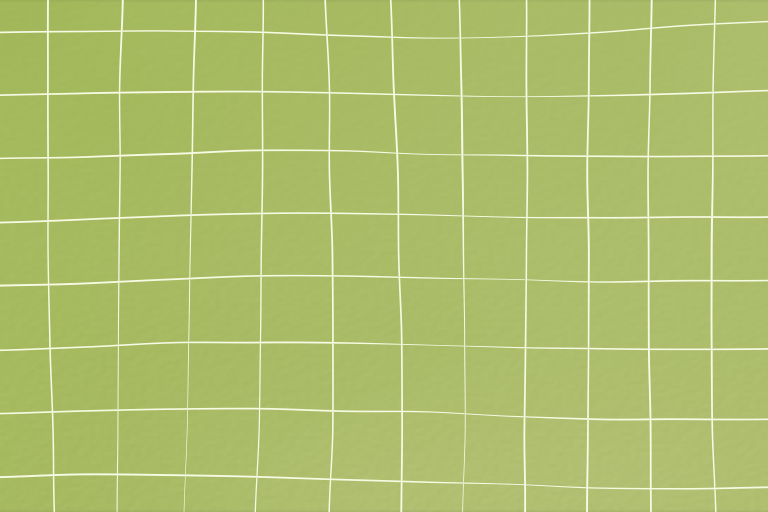
A WebGL 2 fragment shader for this pattern:

```glsl
#version 300 es
precision highp float;
// A hand-drawn, gently warped grid of pale lines on grainy green paper.
// Eleven upright and eight level strokes are bent by smooth curves and noise;
// their width swells and thins along the way, over a soft diagonal gradient.
uniform vec2 u_resolution;
out vec4 fragColor;

const float PI = 3.14159265;
const int COLUMNS = 11;
const int ROWS = 8;
const vec3 GREEN_DEEP = vec3(0.638, 0.720, 0.352);
const vec3 GREEN_SOFT = vec3(0.675, 0.740, 0.418);
const vec3 LINE_CREAM = vec3(0.965, 0.980, 0.890);

float hash(vec2 p) {
  vec3 q = fract(vec3(p.xyx) * 0.1031);
  q += dot(q, q.yzx + 33.33);
  return fract((q.x + q.y) * q.z);
}

float noise(vec2 p) {
  vec2 cell = floor(p), f = fract(p);
  f = f * f * (3.0 - 2.0 * f);
  return mix(mix(hash(cell), hash(cell + vec2(1, 0)), f.x),
             mix(hash(cell + vec2(0, 1)), hash(cell + vec2(1, 1)), f.x), f.y);
}

// Smooth signed wander of one stroke at position t along it
float wander(float t, float id) {
  return noise(vec2(t * 6.0, id * 7.3)) - 0.5;
}

// Horizontal place of upright stroke k at depth y (0 top, 1 bottom)
float columnX(float k, float y) {
  float swell = pow(max(sin(PI * k / 10.0), 0.0), 1.5);
  float tilt = 0.0215 * sin(1.05 * (k - 3.6)) * (1.0 - smoothstep(5.0, 9.0, k));
  float bow = 0.0078 * sin(0.5 * (k - 1.7));
  float s = y - 0.5;
  return 0.0957 + 0.1295 * k + 0.037 * swell + tilt * s - bow * 4.0 * s * s
       + 0.005 * wander(y, k + 3.0);
}

// Depth of level stroke j at fraction t across the canvas
float rowY(float j, float t) {
  float middle = 0.0088 - 0.0273 * sin(PI * j / 7.0);
  float right = -0.0234 + 0.0053 * j - 0.009 * sin(1.12 * (j - 2.6));
  float drift = mix(middle * smoothstep(0.0, 0.48, t), right, smoothstep(0.52, 1.05, t));
  return 0.0625 + 0.124 * j + drift - 0.006 * sin(2.0 * PI * t)
       + 0.004 * wander(t * 1.5, j + 31.0);
}

float columnWidth(float k, float y) {
  float fadeLeft = smoothstep(0.25, 0.8, y) * exp(-0.5 * (k - 2.0) * (k - 2.0));
  float fadeRight = 0.7 * smoothstep(0.3, 0.65, y) * exp(-2.0 * (k - 6.0) * (k - 6.0));
  float width = 0.0034 + 0.0014 * wander(y * 0.7, k + 57.0);
  return width * (1.0 - 0.65 * max(fadeLeft, fadeRight));
}

float rowWidth(float j, float t) {
  float center = 0.62 + 0.06 * sin(j * 2.1);
  float thin = smoothstep(0.17, 0.02, 0.0) + exp(-pow((t - center) / 0.11, 2.0));
  thin = clamp(thin - 1.0 + 0.0, 0.0, 1.0) + exp(-pow((t - center) / 0.11, 2.0));
  float width = 0.0033 + 0.0012 * wander(t * 0.8, j + 83.0);
  return width * (1.0 - 0.5 * clamp(thin, 0.0, 1.0));
}

// Coverage of a stroke, kept faithful when thinner than a pixel
float stroke(float offset, float width, float pixel) {
  float d = abs(offset);
  return clamp((min(d + 0.5 * pixel, 0.5 * width) - max(d - 0.5 * pixel, -0.5 * width)) / pixel, 0.0, 1.0);
}

// Lit relief of fine, slightly stretched grain
float grain(vec2 p) {
  vec2 q = p * vec2(90.0, 130.0);
  float relief = noise(q) - noise(q + vec2(0.5, 0.6));
  return relief + 0.5 * (noise(p * 310.0) - 0.5);
}

vec3 paper(vec2 uv, vec2 p) {
  float blend = smoothstep(-0.1, 0.85, uv.x * 0.75 + uv.y * 0.3);
  vec3 color = mix(GREEN_DEEP, GREEN_SOFT, blend);
  color += vec3(0.014, 0.008, 0.022) * smoothstep(0.65, 0.95, uv.y) * smoothstep(0.0, 0.5, uv.x);
  color += vec3(0.009, 0.007, 0.012) * (noise(p * 4.0) - 0.5);
  color += 0.013 * grain(p) * (0.5 + 0.6 * uv.y);
  float edge = min(uv.y, 1.0 - uv.y);
  return color * (1.0 - 0.05 * (1.0 - smoothstep(0.0, 0.006, edge)));
}

void main() {
  vec2 uv = gl_FragCoord.xy / u_resolution;
  uv.y = 1.0 - uv.y;
  vec2 p = uv * vec2(1.5, 1.0);
  vec2 pixel = vec2(1.5, 1.0) / u_resolution;

  float ink = 0.0;
  for (int i = 0; i < COLUMNS; i++) {
    float k = float(i);
    ink = max(ink, stroke(p.x - columnX(k, uv.y), columnWidth(k, uv.y), pixel.x));
  }
  for (int i = 0; i < ROWS; i++) {
    float j = float(i);
    ink = max(ink, stroke(p.y - rowY(j, uv.x), rowWidth(j, uv.x), pixel.y));
  }
  fragColor = vec4(mix(paper(uv, p), LINE_CREAM, ink), 1.0);
}
```
